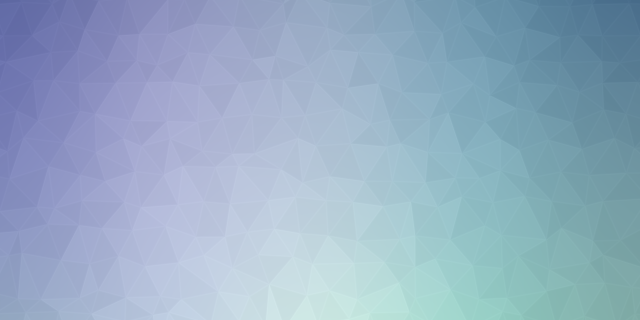
Reproduce this background procedurally as a WebGL 1 fragment shader.

```glsl
precision highp float;

uniform vec2 u_resolution;

// Mesh
const float ROWS = 11.0;
const float JITTER = 0.6;
const float STAGGER = 0.5;

// Facet shading
const float FLATNESS = 0.6;
const float SHADE_RANGE = 0.026;
const float EDGE_LIGHT = 0.012;
const float EDGE_WIDTH = 0.05;

// Backdrop colours, left to right
const vec3 TOP_INDIGO = vec3(0.36, 0.40, 0.63);
const vec3 TOP_VIOLET = vec3(0.53, 0.55, 0.73);
const vec3 TOP_STEEL = vec3(0.57, 0.65, 0.75);
const vec3 TOP_TEAL = vec3(0.41, 0.57, 0.66);
const vec3 TOP_NAVY = vec3(0.27, 0.41, 0.53);

const vec3 MID_INDIGO = vec3(0.49, 0.52, 0.73);
const vec3 MID_LILAC = vec3(0.67, 0.69, 0.83);
const vec3 MID_MIST = vec3(0.70, 0.77, 0.84);
const vec3 MID_TEAL = vec3(0.53, 0.70, 0.75);
const vec3 MID_SLATE = vec3(0.42, 0.57, 0.62);

const vec3 LOW_BLUE = vec3(0.58, 0.66, 0.76);
const vec3 LOW_HAZE = vec3(0.73, 0.79, 0.87);
const vec3 LOW_PALE = vec3(0.80, 0.91, 0.89);
const vec3 LOW_MINT = vec3(0.60, 0.82, 0.78);
const vec3 LOW_SAGE = vec3(0.50, 0.67, 0.65);

vec2 hash2(vec2 p) {
  vec3 q = fract(vec3(p.xyx) * vec3(0.1031, 0.1030, 0.0973));
  q += dot(q, q.yzx + 33.33);
  return fract((q.xx + q.yz) * q.zy);
}

// Cubic interpolation kernel
float kernel(float t) {
  t = abs(t);
  if (t < 1.0) return (1.5 * t - 2.5) * t * t + 1.0;
  if (t < 2.0) return ((2.5 - 0.5 * t) * t - 4.0) * t + 2.0;
  return 0.0;
}

// Blend of five evenly spaced colours
vec3 across(vec3 a, vec3 b, vec3 c, vec3 d, vec3 e, float x) {
  float s = 4.0 * x;
  vec4 w = vec4(kernel(s), kernel(s - 1.0), kernel(s - 2.0), kernel(s - 3.0));
  float last = kernel(s - 4.0);
  vec3 total = a * w.x + b * w.y + c * w.z + d * w.w + e * last;
  return total / (dot(w, vec4(1.0)) + last);
}

// Smooth backdrop, quadratic from bottom to top
vec3 backdrop(vec2 gridPos) {
  vec2 uv = gridPos * u_resolution.y / (ROWS * u_resolution);
  uv = clamp(uv, 0.0, 1.0);
  float y = uv.y;
  vec3 top = across(TOP_INDIGO, TOP_VIOLET, TOP_STEEL, TOP_TEAL, TOP_NAVY, uv.x);
  vec3 mid = across(MID_INDIGO, MID_LILAC, MID_MIST, MID_TEAL, MID_SLATE, uv.x);
  vec3 low = across(LOW_BLUE, LOW_HAZE, LOW_PALE, LOW_MINT, LOW_SAGE, uv.x);
  return low * (1.0 - y) * (1.0 - 2.0 * y) + mid * 4.0 * y * (1.0 - y)
    + top * y * (2.0 * y - 1.0);
}

// Mesh corner: staggered and jittered lattice point
vec2 corner(vec2 id) {
  return id + vec2(STAGGER * mod(id.y, 2.0), 0.0) + JITTER * (hash2(id + 57.0) - 0.5);
}

// Signed distance to an edge, positive on its left
float edgeDistance(vec2 p, vec2 a, vec2 b) {
  vec2 e = b - a;
  vec2 q = p - a;
  return (e.x * q.y - e.y * q.x) / max(length(e), 0.001);
}

// Add one facet, weighted by its pixel coverage
void addFacet(inout vec4 sum, vec2 p, vec2 a, vec2 b, vec2 c, float pixel) {
  float d = min(edgeDistance(p, a, b), min(edgeDistance(p, b, c), edgeDistance(p, c, a)));
  float coverage = clamp(d / pixel + 0.5, 0.0, 1.0);
  if (coverage > 0.0) {
    vec2 center = (a + b + c) / 3.0;
    vec3 color = mix(backdrop(p), backdrop(center), FLATNESS);
    color += SHADE_RANGE * (hash2(center * 91.7).x - 0.5);
    color += EDGE_LIGHT * (1.0 - smoothstep(0.0, EDGE_WIDTH, d));
    sum += vec4(color, 1.0) * coverage;
  }
}

void main() {
  float pixel = ROWS / u_resolution.y;
  vec2 p = gl_FragCoord.xy * pixel;
  vec2 cell = floor(p);
  vec4 sum = vec4(backdrop(p), 1.0) * 0.001;

  // Split each nearby quad along its shorter diagonal
  for (int j = -1; j <= 1; j++) {
    for (int i = -2; i <= 1; i++) {
      vec2 id = cell + vec2(float(i), float(j));
      vec2 a = corner(id);
      vec2 b = corner(id + vec2(1.0, 0.0));
      vec2 c = corner(id + vec2(1.0, 1.0));
      vec2 d = corner(id + vec2(0.0, 1.0));
      bool splitAC = distance(a, c) < distance(b, d);
      addFacet(sum, p, a, b, splitAC ? c : d, pixel);
      addFacet(sum, p, splitAC ? a : b, c, d, pixel);
    }
  }
  gl_FragColor = vec4(sum.rgb / sum.a, 1.0);
}
```
